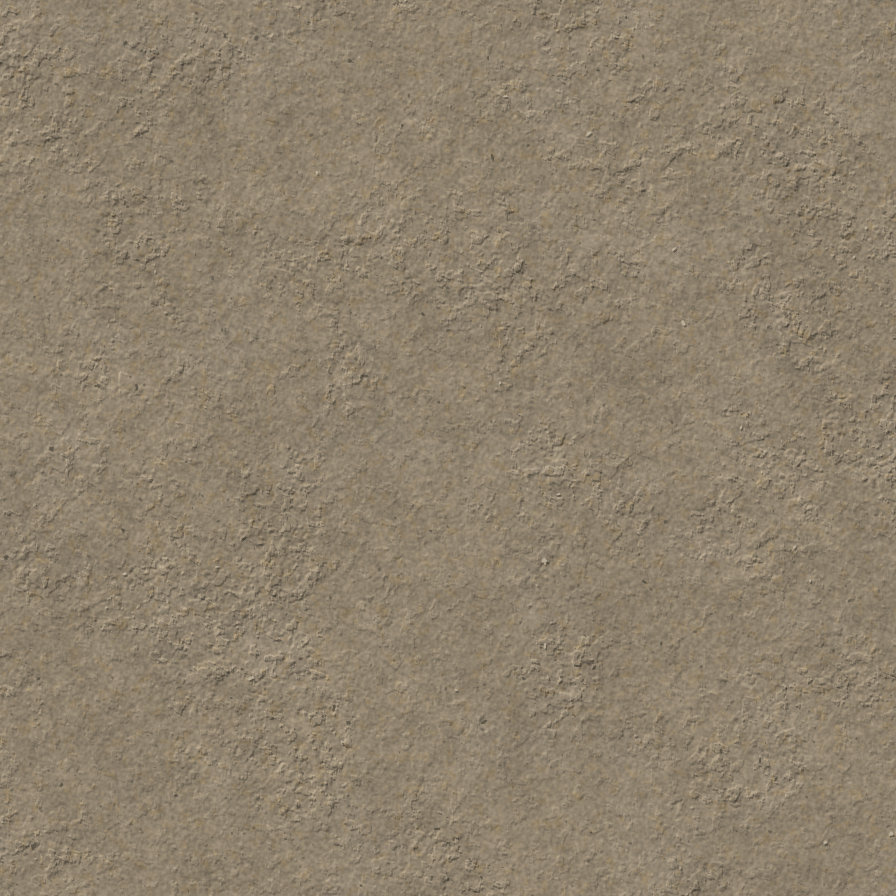
A three.js fragment shader for this texture:

```glsl
varying vec2 vUv;

const vec3 SOIL = vec3(0.558, 0.508, 0.430);
const vec3 DRY_DUST = vec3(0.580, 0.533, 0.464);
const vec3 OCHRE = vec3(0.575, 0.488, 0.345);
const vec3 PIT = vec3(0.270, 0.255, 0.215);
const vec3 STONE = vec3(0.780, 0.730, 0.640);
const vec2 TO_LIGHT = vec2(-0.55, 0.83);
const float EDGE = 0.0011;

vec2 hash2(vec2 cell) {
  vec3 q = fract(cell.xyx * vec3(0.1031, 0.1030, 0.0973));
  q += dot(q, q.yzx + 33.33);
  return fract((q.xx + q.yz) * q.zy);
}

vec2 direction(float turn) {
  float angle = 6.28318 * turn;
  return vec2(cos(angle), sin(angle));
}

vec2 rotate(vec2 p, float turn) {
  vec2 axis = direction(turn);
  return vec2(dot(p, axis), dot(p, vec2(-axis.y, axis.x)));
}

float cornerSlope(vec2 cell, vec2 corner, vec2 f) {
  return dot(direction(hash2(cell + corner).x), f - corner);
}

float gradientNoise(vec2 p) {
  vec2 cell = floor(p);
  vec2 f = fract(p);
  vec2 u = f * f * f * (f * (f * 6.0 - 15.0) + 10.0);
  float low = mix(cornerSlope(cell, vec2(0.0), f), cornerSlope(cell, vec2(1.0, 0.0), f), u.x);
  float high = mix(cornerSlope(cell, vec2(0.0, 1.0), f), cornerSlope(cell, vec2(1.0), f), u.x);
  return mix(low, high, u.y);
}

float fbm(vec2 p, float gain) {
  float sum = 0.0;
  float amplitude = 0.6;
  for (int i = 0; i < 4; i++) {
    sum += amplitude * gradientNoise(p);
    p = mat2(1.6, 1.2, -1.2, 1.6) * p + 17.3;
    amplitude *= gain;
  }
  return sum;
}

// Crumbly grain everywhere, broken scarps of two sizes where the ground is rough
float groundHeight(vec2 p, float rough) {
  float grain = fbm(p * 42.0 + 5.0, 0.68);
  float flakes = smoothstep(0.02, 0.15, fbm(p * 24.0 + 60.0, 0.62));
  float crumbs = smoothstep(0.10, 0.24, fbm(p * 58.0 + 33.0, 0.60));
  return grain * mix(0.50, 0.85, rough) + flakes * mix(0.10, 0.50, rough)
    + crumbs * mix(0.22, 0.48, rough);
}

// One randomly turned, lumpy grain in some of the cells; radius in canvas units
float grains(vec2 p, float cells, float share, float radius, float seed) {
  vec2 grid = rotate(p, 0.013 * seed) * cells;
  vec2 cell = floor(grid);
  vec2 place = hash2(cell + seed);
  vec2 kind = hash2(cell + seed + 91.0);
  vec2 offset = (fract(grid) - mix(vec2(0.22), vec2(0.78), place)) / cells;
  vec2 local = rotate(offset, kind.y);
  local.y *= mix(1.1, 2.4, place.y);
  float size = radius * mix(0.40, 1.0, place.x * place.x);
  float lump = 0.8 * size * gradientNoise(p * 300.0 + seed);
  float inside = 1.0 - smoothstep(-EDGE, EDGE, length(local) - size + lump);
  return inside * step(kind.x, share);
}

void main() {
  vec2 p = vUv;
  float rough = smoothstep(-0.12, 0.28, fbm(p * 5.0 + 3.0, 0.7));

  // Relief lit from the upper left
  float relief = groundHeight(p, rough) - groundHeight(p + TO_LIGHT * 0.0024, rough);
  float shade = clamp(relief * (relief < 0.0 ? 0.56 : 0.42), -0.45, 0.22);

  // Broad tone, mottling and fine dust
  float tone = 0.065 * fbm(p * 4.0 + 40.0, 0.6) + 0.11 * fbm(p * 20.0 + 70.0, 0.75);
  tone += 0.10 * gradientNoise(rotate(p, 0.07) * 120.0);
  tone += 0.13 * gradientNoise(rotate(p, 0.16) * 230.0 + 8.0);

  // Soil tints
  float dust = smoothstep(-0.05, 0.35, fbm(p * 9.0 + 25.0, 0.6));
  float stain = smoothstep(0.10, 0.45, fbm(p * 55.0 + 80.0, 0.8));
  vec3 color = mix(SOIL, DRY_DUST, 0.45 * dust);
  color = mix(color, OCHRE, 0.45 * stain);
  color *= 1.0 + shade + tone;

  // Small pits, then a few larger holes
  float pits = grains(p, 72.0, mix(0.10, 0.32, rough), 0.0023, 12.0);
  float holes = grains(p, 34.0, 0.035, 0.0042, 47.0);
  color = mix(color, PIT, max(0.48 * pits, 0.65 * holes));

  // Pale stones with short shadows
  float stones = grains(p, 30.0, 0.035, 0.0038, 73.0);
  float chips = grains(p, 70.0, 0.07, 0.0021, 29.0);
  float shadow = grains(p + TO_LIGHT * 0.0026, 30.0, 0.035, 0.0038, 73.0);
  color = mix(color, PIT, 0.60 * shadow * (1.0 - stones));
  color = mix(color, STONE, max(0.75 * stones, 0.40 * chips));

  gl_FragColor = vec4(color, 1.0);
}
```
